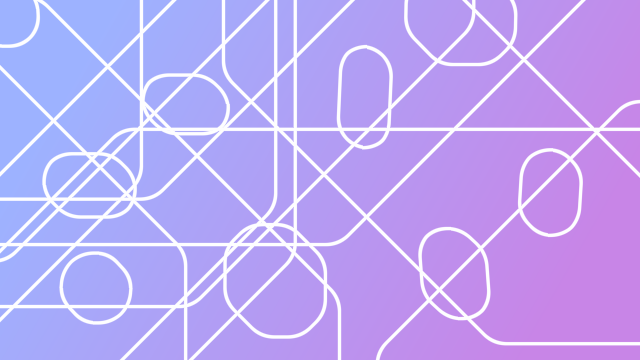
A Shadertoy shader for this background:

```glsl
// White rounded routes and eight-sided loops crossing a blue to violet gradient.

const vec3 BLUE = vec3(0.615, 0.700, 1.000);
const vec3 VIOLET = vec3(0.785, 0.520, 0.905);
const vec3 WHITE = vec3(0.995, 0.995, 1.0);
const float HALF_STROKE = 0.0047;
const float ROUNDING = 0.027;
const int ROUTE_COUNT = 14;
const int LOOP_COUNT = 9;

// Maximum with a rounded join of width k.
float smoothMax(float a, float b, float k) {
    float h = max(k - abs(a - b), 0.0) / k;
    return max(a, b) + 0.25 * k * h * h;
}

// Signed distance to a quadrant corner whose tip is cut off at 45 degrees.
float cutCorner(vec2 q, float cut, float rounding) {
    float diagonal = (q.x + q.y + cut) * sqrt(0.5);
    return smoothMax(smoothMax(q.x, diagonal, rounding), q.y, rounding);
}

// Open path: a horizontal arm, a long diagonal and a vertical arm.
float route(vec2 p, vec2 middle, vec2 facing, float cut) {
    return abs(cutCorner((p - middle) * facing - 0.5 * cut, cut, ROUNDING));
}

// Closed eight-sided outline, slightly leaning, with uneven corners.
float loopOutline(vec2 p, vec2 center, vec2 halfSize, float lean) {
    vec2 q = p - center;
    q.x += lean * q.y;
    float uneven = 0.6 + 0.12 * sign(q.x * q.y);
    float cut = min(halfSize.x, halfSize.y) * uneven;
    return abs(cutCorner(abs(q) - halfSize, cut, ROUNDING));
}

// Distance to the nearest of the evenly scattered routes.
float routeNetwork(vec2 p, vec2 canvas) {
    float d = 1e3;
    for (int i = 1; i <= ROUTE_COUNT; i++) {
        float n = float(i);
        vec2 middle = fract(vec2(0.5, 0.1) + n * vec2(0.755, 0.61)) * canvas;
        float cut = 0.5 + 0.6 * fract(n * 0.618);
        // Every third diagonal falls, the others rise to the right.
        float side = i % 5 == 2 ? -1.0 : 1.0;
        float slope = i % 3 == 0 ? 1.0 : -1.0;
        d = min(d, route(p, middle, vec2(side, side * slope), cut));
    }
    return d;
}

// Distance to the nearest of the scattered loops.
float loopNetwork(vec2 p, vec2 canvas) {
    float d = 1e3;
    for (int i = 0; i < LOOP_COUNT; i++) {
        float n = float(i);
        vec2 center = fract(vec2(0.15, 0.2) + n * vec2(0.57, 0.755)) * canvas;
        vec2 halfSize = 0.07 + 0.09 * fract(0.3 + n * vec2(0.618, 0.414));
        float lean = 0.16 * (fract(n * 0.37) - 0.5);
        d = min(d, loopOutline(p, center, halfSize, lean));
    }
    return d;
}

// Slanted linear gradient, held flat at both ends.
vec3 backdrop(vec2 centered) {
    float t = 0.5 + dot(centered, vec2(0.87, -0.5)) / 1.5;
    return mix(BLUE, VIOLET, clamp(t, 0.0, 1.0));
}

void mainImage(out vec4 fragColor, in vec2 fragCoord) {
    // One unit is the canvas height.
    vec2 p = fragCoord / iResolution.y;
    vec2 canvas = vec2(iResolution.x / iResolution.y, 1.0);
    float edge = 0.7 / iResolution.y;

    float d = min(routeNetwork(p, canvas), loopNetwork(p, canvas));
    float ink = 1.0 - smoothstep(HALF_STROKE - edge, HALF_STROKE + edge, d);

    fragColor = vec4(mix(backdrop(p - 0.5 * canvas), WHITE, ink), 1.0);
}
```
